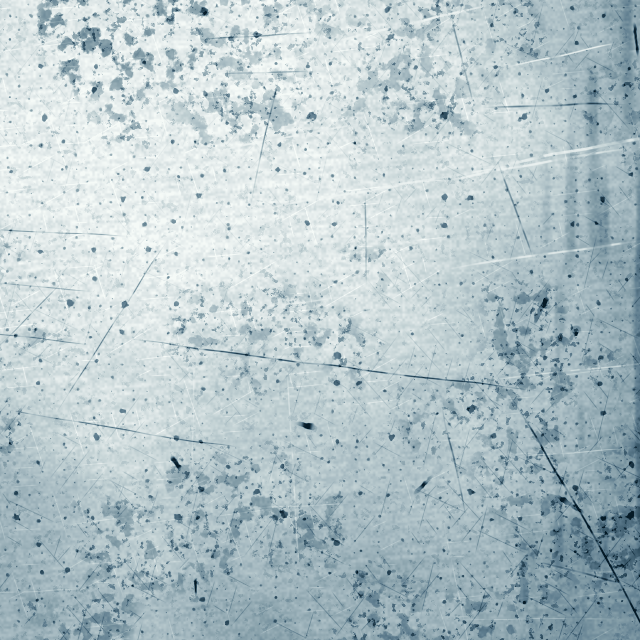
This texture is drawn by a WebGL 1 fragment shader. Its source:

```glsl
precision highp float;
// Worn steel-blue metal plate with scratches, pits and patches of corrosion.
uniform vec2 u_resolution;

const vec3 INK   = vec3(0.02, 0.10, 0.15);
const vec3 DEEP  = vec3(0.18, 0.30, 0.37);
const vec3 SLATE = vec3(0.37, 0.49, 0.56);
const vec3 STEEL = vec3(0.52, 0.62, 0.66);
const vec3 HAZE  = vec3(0.64, 0.72, 0.75);
const vec3 MIST  = vec3(0.76, 0.82, 0.83);
const vec3 PALE  = vec3(0.89, 0.92, 0.92);
const vec3 GLINT = vec3(0.96, 0.98, 0.97);

const vec2 LIGHT_CENTRE = vec2(0.30, 0.82);
const float LIGHT_TONE = 0.935;
const float LIGHT_FALL = 0.32;
const float GRAIN = 0.075;
const float CORROSION = 0.36;
const int DARK_SCRATCHES = 17;
const int LIGHT_SCRATCHES = 18;
const int GOUGES = 7;
const int FINE_LAYERS = 7;

float hash(vec2 p) {
  vec3 q = fract(p.xyx * 0.1031);
  q += dot(q, q.yzx + 33.33);
  return fract((q.x + q.y) * q.z);
}

vec2 hash2(vec2 p) { return vec2(hash(p), hash(p + 71.7)); }

float noise(vec2 p) {
  vec2 i = floor(p), f = fract(p);
  f *= f * (3.0 - 2.0 * f);
  return mix(mix(hash(i), hash(i + vec2(1, 0)), f.x),
             mix(hash(i + vec2(0, 1)), hash(i + 1.0), f.x), f.y);
}

float fbm(vec2 p) {
  float sum = 0.0, amp = 0.533;
  for (int i = 0; i < 4; i++) {
    sum += amp * noise(p);
    p = mat2(1.6, 1.2, -1.2, 1.6) * p + 17.3;
    amp *= 0.5;
  }
  return sum;
}

vec2 turn(vec2 p, float a) {
  return vec2(cos(a) * p.x + sin(a) * p.y, cos(a) * p.y - sin(a) * p.x);
}

float stroke(float d, float width, float px) {
  return 1.0 - smoothstep(width - px, width + px, abs(d));
}

// Tapered, slightly bent and broken line around a centre.
float scratch(vec2 p, float angle, float len, float bend, float width, float px) {
  vec2 q = turn(p, angle);
  float taper = 1.0 - smoothstep(0.5, 1.0, abs(q.x) * 2.0 / len);
  q.y += bend * q.x * q.x + 0.003 * (noise(vec2(q.x * 18.0, angle * 50.0)) - 0.5);
  float broken = 0.3 + 0.7 * smoothstep(0.25, 0.6, noise(vec2(q.x * 70.0, len * 90.0)));
  return stroke(q.y, width * (0.4 + 0.6 * taper), px) * taper * broken;
}

// Hairlines, one per elongated cell, in several directions.
float hairlines(vec2 p, float seed, float px) {
  vec2 scale = vec2(9.0, 32.0);
  vec2 g = turn(p, seed * 1.37 - 0.1) * scale + seed * 19.0;
  vec2 id = floor(g), f = fract(g) - 0.5;
  vec2 h = hash2(id + seed * 7.0);
  float len = mix(0.12, 0.48, h.y * h.y);
  float d = (f.y - (h.x - 0.5) * 0.4 - (h.y - 0.5) * 0.5 * f.x) / scale.y;
  float ends = 1.0 - smoothstep(len * 0.5, len, abs(f.x));
  return stroke(d, 0.0005, px) * ends * step(0.62, hash(id + 3.1));
}

// Small ragged pits, one per cell.
float pits(vec2 p, float scale, float px) {
  vec2 g = p * scale, id = floor(g);
  vec2 h = hash2(id + scale);
  vec2 d = (fract(g) - 0.3 - 0.4 * h) / scale;
  float ragged = 0.6 + 0.8 * noise(p * 260.0);
  float radius = mix(0.04, 0.15, h.x * h.y) / scale;
  return stroke(length(d) * ragged, radius, px) * step(0.55, hash(id + 9.4));
}

vec3 tint(float t) {
  vec3 c = mix(INK, DEEP, clamp((t - 0.08) / 0.20, 0.0, 1.0));
  c = mix(c, SLATE, clamp((t - 0.28) / 0.19, 0.0, 1.0));
  c = mix(c, STEEL, clamp((t - 0.47) / 0.13, 0.0, 1.0));
  c = mix(c, HAZE, clamp((t - 0.60) / 0.10, 0.0, 1.0));
  c = mix(c, MIST, clamp((t - 0.70) / 0.11, 0.0, 1.0));
  c = mix(c, PALE, clamp((t - 0.81) / 0.10, 0.0, 1.0));
  return mix(c, GLINT, clamp((t - 0.91) / 0.06, 0.0, 1.0));
}

void main() {
  vec2 p = gl_FragCoord.xy / u_resolution;
  float px = 0.8 / min(u_resolution.x, u_resolution.y);

  // Broad light, clouds, brushing and grain
  float shade = smoothstep(0.1, 1.1, distance(p, LIGHT_CENTRE));
  float edge = smoothstep(0.7, 1.0, p.x);
  float tone = LIGHT_TONE - LIGHT_FALL * shade - 0.11 * edge * (1.0 - 0.7 * p.y);
  tone += 0.20 * (fbm(p * 5.0 + 4.0) - 0.5) * (0.5 + shade);
  tone += 0.05 * (noise(turn(p, 0.08) * vec2(9.0, 190.0)) - 0.5);
  tone += GRAIN * (noise(p * 260.0) + 0.6 * noise(p * 130.0 + 8.0) - 0.8);
  tone -= 0.16 * edge * smoothstep(0.5, 0.9, noise(p * vec2(55.0, 6.0)));

  // Corrosion, gathered in patches and at the upper left
  float corner = 1.0 - smoothstep(0.05, 0.28, length((p - vec2(0.1, 0.98)) * vec2(0.8, 1.1)));
  float patches = smoothstep(0.50, 0.70, fbm(p * 6.0 + 31.0) + 0.16 * corner);
  float flakes = smoothstep(0.52, 0.66, fbm(p * 60.0));
  float specks = smoothstep(0.62, 0.78, fbm(p * 130.0 + 5.0));
  tone -= CORROSION * flakes * patches * (0.5 + 0.5 * corner);
  tone -= 0.22 * specks * (0.35 + patches);

  // Hairlines and pits
  for (int i = 0; i < FINE_LAYERS; i++) {
    float line = hairlines(p, float(i) + 1.0, px);
    tone += line * (i < 4 ? -0.17 * (0.3 + shade) : 0.09);
  }
  tone -= 0.40 * pits(p, 24.0, px) + 0.30 * pits(p, 55.0, px);

  // Long bright scrapes, mostly rising gently to the right
  for (int i = 0; i < LIGHT_SCRATCHES; i++) {
    vec2 a = hash2(vec2(float(i), 12.0)), b = hash2(vec2(float(i), 45.0));
    float angle = b.x < 0.78 ? mix(0.0, 0.24, a.y) : mix(1.4, 1.9, a.x);
    float mark = scratch(p - a, angle, mix(0.1, 0.45, b.y), 0.1 * (a.x - 0.5),
                         mix(0.0006, 0.0028, b.y * a.y), px);
    tone = mix(tone, 0.95, mark * mix(0.35, 0.95, a.y));
  }

  // Long dark scratches: shallow falls and steep diagonals
  for (int i = 0; i < DARK_SCRATCHES; i++) {
    vec2 a = hash2(vec2(float(i), 83.0)), b = hash2(vec2(float(i), 27.0));
    float angle = b.x < 0.45 ? mix(-0.28, 0.08, a.y) : mix(0.75, 2.2, a.x);
    float mark = scratch(p - a, angle, mix(0.15, 0.9, b.y * b.y), 0.3 * (a.y - 0.5),
                         mix(0.0006, 0.0014, a.x), px);
    tone -= mark * mix(0.25, 0.6, b.y);
  }

  // Short deep gouges
  for (int i = 0; i < GOUGES; i++) {
    vec2 a = hash2(vec2(float(i), 61.0)), b = hash2(vec2(float(i), 96.0));
    float width = mix(0.0015, 0.004, b.x) * (0.5 + noise(p * 180.0));
    tone -= 0.7 * scratch(p - a, 3.0 * b.y, mix(0.02, 0.06, a.x), 0.0, width, px);
  }

  gl_FragColor = vec4(tint(tone), 1.0);
}
```
